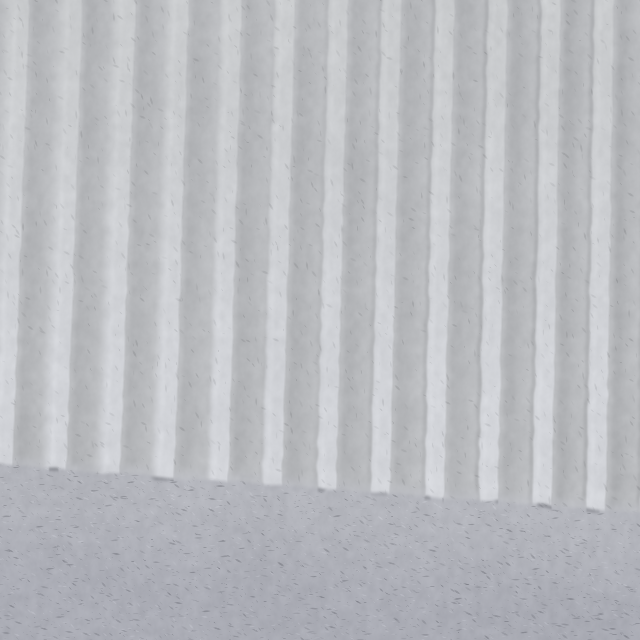
Reproduce this texture procedurally as a Shadertoy shader.

```glsl
// Draws a pale fluted plaster wall with slanted ribs above a flat, flecked band.

float hash(vec2 p) {
    vec3 q = fract(vec3(p.xyx) * 0.1031);
    q += dot(q, q.yzx + 33.33);
    return fract((q.x + q.y) * q.z);
}

float noise(vec2 p) {
    vec2 i = floor(p), f = fract(p);
    f = f * f * (3.0 - 2.0 * f);
    return mix(mix(hash(i), hash(i + vec2(1, 0)), f.x),
               mix(hash(i + vec2(0, 1)), hash(i + vec2(1, 1)), f.x), f.y);
}

float fbm(vec2 p) {
    float sum = 0.0, gain = 0.5;
    for (int i = 0; i < 4; i++) {
        sum += gain * noise(p);
        p = mat2(1.6, 1.2, -1.2, 1.6) * p + 7.3;
        gain *= 0.5;
    }
    return sum;
}

// Scattered short pits, each a soft tilted ellipse
float flecks(vec2 p, float tilt, float density) {
    vec2 cell = floor(p);
    float depth = 0.0;
    for (int j = -1; j <= 1; j++)
    for (int i = -1; i <= 1; i++) {
        vec2 id = cell + vec2(i, j) + 50.0;
        vec2 d = p - (id - 50.0) - vec2(hash(id), hash(id + 31.7));
        float a = tilt + 1.3 * (hash(id + 11.9) - 0.5);
        d = mat2(cos(a), -sin(a), sin(a), cos(a)) * d;
        float size = mix(0.2, 0.55, hash(id + 73.1));
        float shape = 1.0 - smoothstep(0.3, 1.0, length(d / vec2(size, size * 0.32)));
        depth = max(depth, shape * step(hash(id + 97.3), density) * mix(0.3, 1.0, hash(id + 5.7)));
    }
    return depth;
}

// Rib brightness across one period: 0 in the groove, 1 on the raised face
float ribFace(float f, float soft, float aa) {
    float left = smoothstep(0.64 - soft, 0.64 + 0.3 * soft + aa, f);
    float right = 1.0 - smoothstep(0.97 - aa, 0.99 + aa, f);
    return left * right;
}

void mainImage(out vec4 fragColor, in vec2 fragCoord) {
    vec2 uv = fragCoord / iResolution.xy;
    float px = 1.0 / iResolution.y;
    float grain = fbm(uv * vec2(95.0, 75.0)) - 0.47;
    float cloud = fbm(uv * 7.0 + 3.0) - 0.47;

    // Slanted coordinates of the ribs, with slightly rough edges
    float lean = (0.036 - 0.022 * uv.x) * (1.0 - uv.y);
    float wobble = 0.003 * (noise(uv * vec2(12.0, 55.0)) - 0.5);
    float f = fract((uv.x + lean + wobble - 0.047) / 0.083);
    float soft = mix(0.2, 0.035, smoothstep(0.0, 0.55, uv.x));
    float face = ribFace(f, soft, px * 8.0);

    // Groove: shaded next to the previous rib, lighter towards the next one
    vec3 groove = mix(vec3(0.695, 0.702, 0.714), vec3(0.742, 0.749, 0.761), smoothstep(0.12, 0.62, f));
    groove += 0.035 * (1.0 - smoothstep(0.0, 0.12, f));
    groove -= 0.05 * smoothstep(0.25, 0.8, uv.x) * exp(-pow((f - 0.59) / 0.045, 2.0));
    groove -= 0.016 * smoothstep(0.65, 1.0, uv.x) * exp(-pow((f - 0.17) / 0.1, 2.0));

    // Raised face: bluer and brighter near its foot
    vec3 rib = mix(vec3(0.818, 0.826, 0.845), vec3(0.789, 0.797, 0.806), smoothstep(0.3, 1.0, uv.y));
    rib += 0.012 * smoothstep(0.65, 0.72, f) * (1.0 - smoothstep(0.72, 0.8, f));
    vec3 wall = mix(groove, rib, face);

    // Lower edge of the fluting, gently sloping
    float rim = 0.273 - 0.073 * uv.x + 0.005 * (noise(uv * vec2(45.0, 8.0)) - 0.5);
    float above = uv.y - rim;
    wall = mix(wall, vec3(0.735, 0.742, 0.763), 0.75 * (1.0 - smoothstep(0.002, 0.022, above)) * (1.0 - 0.75 * face));
    wall += 0.02 * face * (1.0 - smoothstep(0.0, 0.05, above));
    wall += 0.05 * grain + 0.03 * cloud;
    wall -= 0.065 * flecks(uv * vec2(75.0, 62.0), -0.9, 0.42);

    // Flat band with small dark pits and faint light crumbs
    vec3 band = mix(vec3(0.667, 0.674, 0.708), vec3(0.704, 0.711, 0.738), smoothstep(-0.2, 0.0, above));
    band += 0.06 * grain + 0.03 * cloud;
    band -= 0.12 * flecks(uv * vec2(62.0, 85.0), -0.4, 0.5);
    band -= 0.07 * flecks(uv * vec2(105.0, 125.0) + 9.0, -0.4, 0.4);
    band += 0.045 * flecks(uv * vec2(80.0, 95.0) + 21.0, -0.4, 0.3);

    // Join the parts, with small shadows under the rib feet
    vec3 color = mix(band, wall, smoothstep(-0.003 - px, 0.003 + px, above));
    float foot = face * exp(-pow((above + 0.002) / 0.004, 2.0));
    color -= 0.12 * foot * smoothstep(0.5, 0.7, noise(uv * vec2(60.0, 20.0)));
    fragColor = vec4(color, 1.0);
}
```
